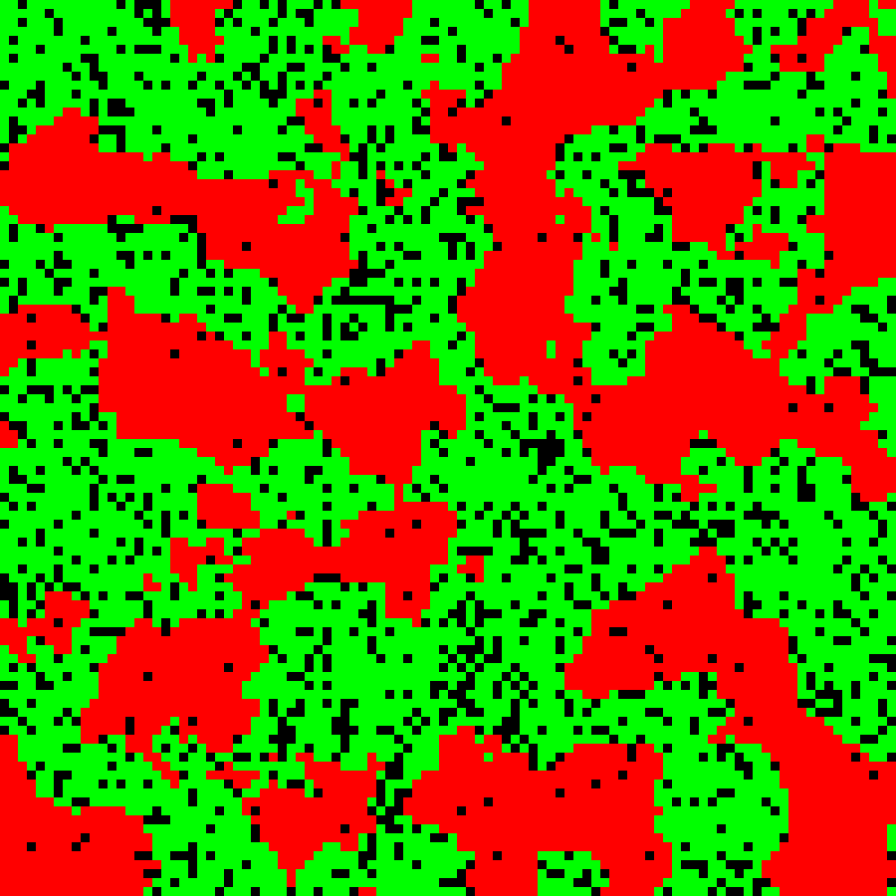
A WebGL 2 fragment shader for this texture:

```glsl
#version 300 es
precision highp float;
// Mosaic of square cells: ragged red patches on green, peppered with black.

uniform vec2 u_resolution;
out vec4 fragColor;

const float CELLS = 100.0;        // cells across the canvas
const float PATCH_FREQ = 6.0;     // patch noise lattice cells across the canvas
const int   PATCH_OCTAVES = 4;
const float PATCH_GAIN = 0.5;     // raggedness of the patch borders
const float PATCH_LEVEL = 0.07;   // higher gives less red
const float SPECK_ON_GREEN = 0.2; // chance of a black cell on green
const float SPECK_ON_RED = 0.015; // chance of a black cell on red
const float SPECK_CLUMPING = 0.2; // how far the speck density drifts
const float SPECK_FREQ = 12.0;    // lattice cells of that drift

const vec3 GREEN = vec3(0.0, 1.0, 0.0);
const vec3 RED   = vec3(1.0, 0.0, 0.0);
const vec3 BLACK = vec3(0.0);

// Two uniform values in [0, 1] for an integer lattice point.
vec2 hash2(ivec2 point) {
    uvec2 v = uvec2(point) * 1664525u + 1013904223u;
    v.x += v.y * 1664525u;
    v.y += v.x * 1664525u;
    v ^= v >> 16u;
    v.x += v.y * 1664525u;
    v.y += v.x * 1664525u;
    v ^= v >> 16u;
    return vec2(v >> 8u) / float(1u << 24u);
}

float cornerSlope(ivec2 corner, vec2 offset) {
    float angle = 6.28319 * hash2(corner).x;
    return dot(vec2(cos(angle), sin(angle)), offset);
}

float gradientNoise(vec2 p) {
    ivec2 i = ivec2(floor(p));
    vec2 f = fract(p);
    vec2 w = f * f * f * (f * (f * 6.0 - 15.0) + 10.0);
    float bottom = mix(cornerSlope(i, f),
                       cornerSlope(i + ivec2(1, 0), f - vec2(1, 0)), w.x);
    float top = mix(cornerSlope(i + ivec2(0, 1), f - vec2(0, 1)),
                    cornerSlope(i + ivec2(1, 1), f - vec2(1, 1)), w.x);
    return mix(bottom, top, w.y);
}

// Octaves are turned and shifted so that their lattices do not line up.
float patchNoise(vec2 p) {
    const mat2 turn = mat2(0.8, 0.6, -0.6, 0.8);
    float sum = 0.0;
    float amplitude = 1.0;
    for (int i = 0; i < PATCH_OCTAVES; i++) {
        sum += amplitude * gradientNoise(p);
        p = 2.0 * turn * p + vec2(17.3, 41.7);
        amplitude *= PATCH_GAIN;
    }
    return sum;
}

vec3 cellColor(vec2 cell) {
    vec2 uv = (cell + 0.5) / CELLS;
    bool isRed = patchNoise(uv * PATCH_FREQ + 31.0) > PATCH_LEVEL;
    float drift = SPECK_CLUMPING * gradientNoise(uv * SPECK_FREQ + 203.4);
    float chance = isRed ? SPECK_ON_RED : SPECK_ON_GREEN + drift;
    bool isSpeck = hash2(ivec2(cell) + ivec2(911, 577)).y < chance;
    return isSpeck ? BLACK : (isRed ? RED : GREEN);
}

void main() {
    float pixel = CELLS / u_resolution.y;
    vec2 p = gl_FragCoord.xy * pixel;

    // Weigh the cells under this pixel by the area each one covers.
    vec2 corner = p + 0.5 * pixel;
    vec2 hi = floor(corner);
    vec2 lo = hi - 1.0;
    vec2 cover = clamp((corner - hi) / pixel, 0.0, 1.0);
    vec3 bottom = mix(cellColor(lo), cellColor(vec2(hi.x, lo.y)), cover.x);
    vec3 top = mix(cellColor(vec2(lo.x, hi.y)), cellColor(hi), cover.x);

    fragColor = vec4(mix(bottom, top, cover.y), 1.0);
}
```
